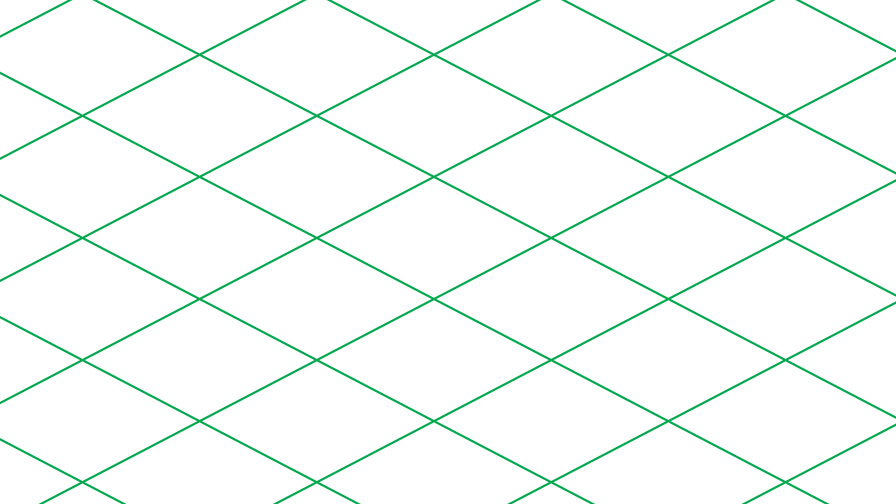
A WebGL 1 fragment shader for this pattern:

```glsl
precision highp float;
// Diamond lattice of thin green lines on white.
// Two families of parallel diagonals repeat at whole numbers of the skewed
// coordinates x+y and x-y, measured in cells; lengths are canvas heights.

uniform vec2 u_resolution;

#define CELL_SIZE vec2(0.4650, 0.24236)
#define CROSSING vec2(0.8611, 0.4067)
#define LINE_WIDTH 0.0043
#define LINE_COLOR vec3(0.0, 0.655, 0.30)
#define PAPER_COLOR vec3(1.0)

// Distance to the nearest whole number
float distanceToInteger(float x) {
  return abs(fract(x + 0.5) - 0.5);
}

// Antialiased coverage of a line at the given distance from its centre
float lineCoverage(float dist, float pixel) {
  return clamp((0.5 * LINE_WIDTH - dist) / pixel + 0.5, 0.0, 1.0);
}

void main() {
  float pixel = 1.0 / u_resolution.y;
  vec2 cell = (gl_FragCoord.xy * pixel - CROSSING) / CELL_SIZE;

  // Both diagonals share one gradient length, which restores true distance
  float gradient = length(1.0 / CELL_SIZE);
  float falling = distanceToInteger(cell.x + cell.y) / gradient;
  float rising = distanceToInteger(cell.x - cell.y) / gradient;

  // Union of the two line families
  float ink = lineCoverage(min(falling, rising), pixel);
  gl_FragColor = vec4(mix(PAPER_COLOR, LINE_COLOR, ink), 1.0);
}
```
